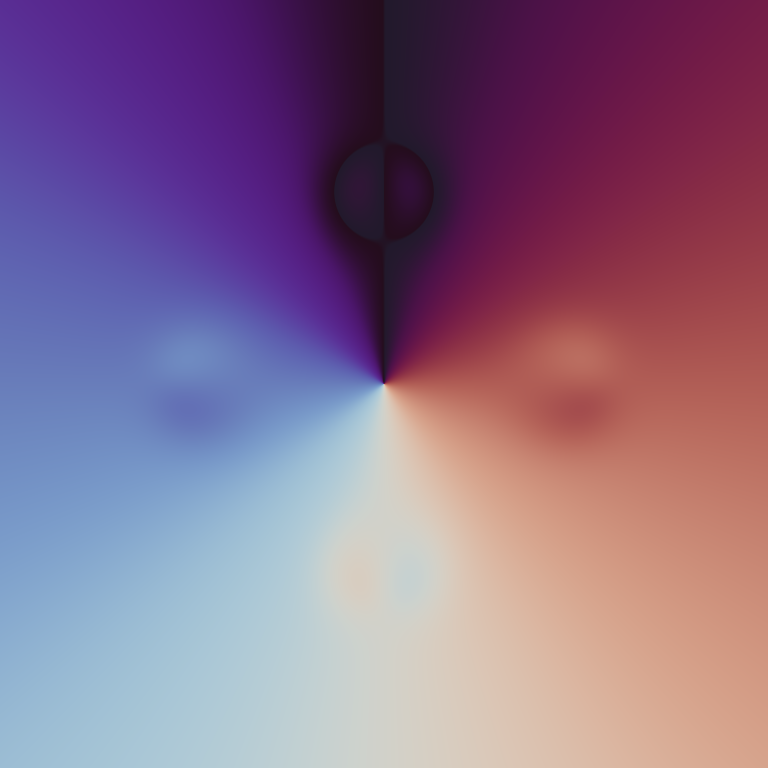
This background is drawn by a three.js fragment shader. Its source:

```glsl
// Draws a conic sweep of twilight colours with four small lens-like flips around its centre.
#define LENS_DISTANCE 0.5    // lens centres, in half canvases from the middle
#define LENS_STRENGTH 3.0    // above 1.0 the lens mirrors its inside
#define LENS_SPREAD 0.0153   // squared falloff radius of a lens
#define SEAM_WIDTH 0.005     // softening of the dark seam
#define RAMP_STEPS 16.0      // intervals between the ramp colours

varying vec2 vUv;

const float TAU = 6.2831853;
const vec3 SEAM_LEFT = vec3(0.14, 0.05, 0.11);
const vec3 SEAM_RIGHT = vec3(0.13, 0.10, 0.17);

// Cubic interpolation kernel: 1 at its centre, 0 at all other whole steps
float kernel(float x) {
  x = abs(x);
  float inner = (1.5 * x - 2.5) * x * x + 1.0;
  float outer = ((-0.5 * x + 2.5) * x - 4.0) * x + 2.0;
  return x < 1.0 ? inner : (x < 2.0 ? outer : 0.0);
}

// One ramp colour with its weight in alpha
vec4 stop(float position, float index, vec3 color) {
  return vec4(color, 1.0) * kernel(position - index);
}

// Cyclic ramp: dark, violet, blue, pale, coral, wine, dark
vec3 twilight(float turn) {
  float p = turn * RAMP_STEPS;
  vec4 sum = stop(p, 0.0, SEAM_LEFT);
  sum += stop(p, 1.0, vec3(0.30, 0.09, 0.43));
  sum += stop(p, 2.0, vec3(0.35, 0.18, 0.58));
  sum += stop(p, 3.0, vec3(0.365, 0.36, 0.68));
  sum += stop(p, 4.0, vec3(0.41, 0.49, 0.73));
  sum += stop(p, 5.0, vec3(0.48, 0.61, 0.79));
  sum += stop(p, 6.0, vec3(0.61, 0.74, 0.83));
  sum += stop(p, 7.0, vec3(0.71, 0.80, 0.835));
  sum += stop(p, 8.0, vec3(0.82, 0.82, 0.79));
  sum += stop(p, 9.0, vec3(0.86, 0.76, 0.69));
  sum += stop(p, 10.0, vec3(0.84, 0.64, 0.55));
  sum += stop(p, 11.0, vec3(0.775, 0.51, 0.44));
  sum += stop(p, 12.0, vec3(0.69, 0.365, 0.335));
  sum += stop(p, 13.0, vec3(0.575, 0.22, 0.28));
  sum += stop(p, 14.0, vec3(0.45, 0.11, 0.28));
  sum += stop(p, 15.0, vec3(0.30, 0.07, 0.28));
  sum += stop(p, 16.0, SEAM_RIGHT);
  return sum.rgb / sum.a;
}

// Pulls the field through a Gaussian lens in each of the four directions
vec2 lensField(vec2 point) {
  vec2 field = point;
  for (int i = 0; i < 4; i++) {
    float angle = float(i) * TAU / 4.0;
    vec2 offset = point - LENS_DISTANCE * vec2(cos(angle), sin(angle));
    field -= LENS_STRENGTH * offset * exp(-dot(offset, offset) / LENS_SPREAD);
  }
  return field;
}

void main() {
  vec2 field = lensField(vUv * 2.0 - 1.0);

  // Turn from the upward seam, counterclockwise; the guard avoids a zero vector
  vec2 direction = dot(field, field) > 1e-10 ? field : vec2(0.0, -1.0);
  float turn = 0.5 + atan(direction.x, -direction.y) / TAU;
  vec3 color = twilight(turn);

  // Soften the jump where the ramp ends meet
  float side = smoothstep(-SEAM_WIDTH, SEAM_WIDTH, field.x);
  float nearSeam = 1.0 - smoothstep(0.0, SEAM_WIDTH, abs(field.x));
  nearSeam *= smoothstep(0.0, 2.0 * SEAM_WIDTH, field.y);
  color = mix(color, mix(SEAM_LEFT, SEAM_RIGHT, side), nearSeam);

  gl_FragColor = vec4(color, 1.0);
}
```
